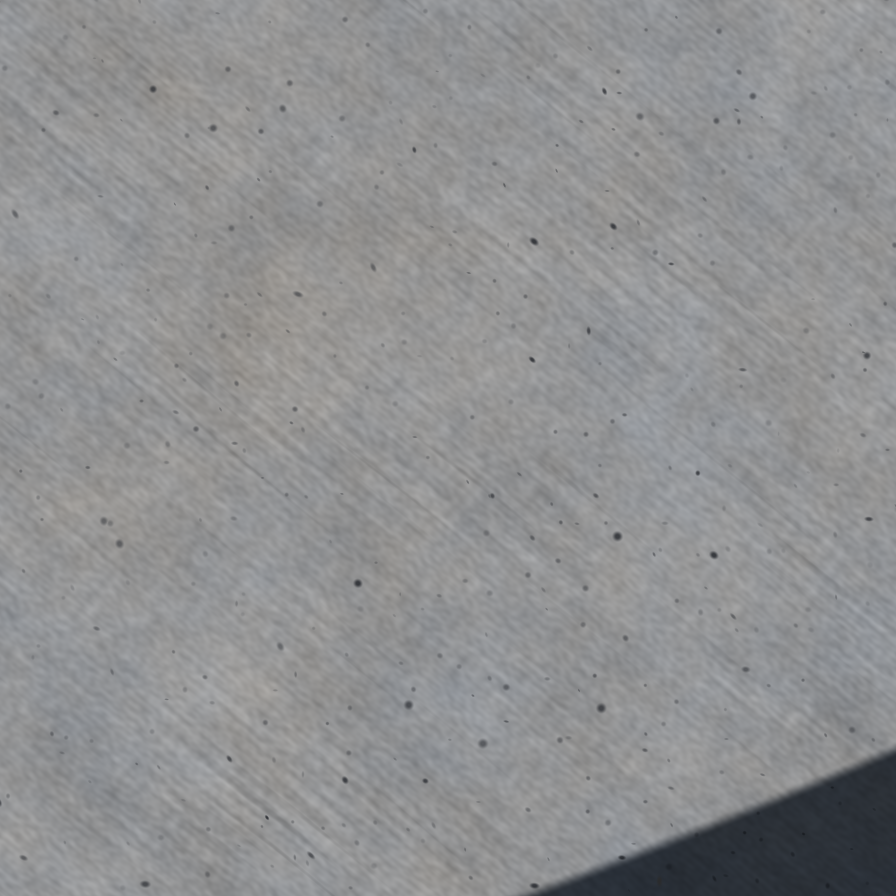
Write a three.js fragment shader that draws this texture.

```glsl
// Brushed grey concrete with diagonal streaks, small dark pits and a soft shadow in one corner.
varying vec2 vUv;

#define CONCRETE vec3(0.575, 0.581, 0.589)
#define SHADOW_TINT vec3(0.29, 0.325, 0.37)
#define WARM_TINT vec3(0.024, 0.004, -0.022)
#define PIT_COLOR vec3(0.17, 0.18, 0.20)
#define RUST_COLOR vec3(0.58, 0.47, 0.36)
#define BRUSH_ANGLE -0.68
#define MOTTLE 0.085
#define STREAK 0.062
#define GRAIN 0.058
#define SHADOW_BLUR 0.009

vec2 hash2(vec2 p) {
  vec3 q = fract(p.xyx * vec3(0.1031, 0.1030, 0.0973));
  q += dot(q, q.yzx + 33.33);
  return fract((q.xx + q.yz) * q.zy);
}

mat2 rotation(float angle) {
  float c = cos(angle), s = sin(angle);
  return mat2(c, -s, s, c);
}

float cornerSlope(vec2 cell, vec2 offset) {
  float angle = 6.2832 * hash2(cell).x;
  return dot(vec2(cos(angle), sin(angle)), offset);
}

// Gradient noise, about -0.7 to 0.7
float gradientNoise(vec2 p) {
  vec2 i = floor(p), f = fract(p);
  vec2 u = f * f * f * (f * (f * 6.0 - 15.0) + 10.0);
  vec2 e = vec2(1.0, 0.0);
  float low = mix(cornerSlope(i, f), cornerSlope(i + e, f - e), u.x);
  float high = mix(cornerSlope(i + e.yx, f - e.yx), cornerSlope(i + 1.0, f - 1.0), u.x);
  return mix(low, high, u.y);
}

float fbm(vec2 p) {
  float sum = 0.0, weight = 0.5;
  for (int i = 0; i < 5; i++) {
    sum += weight * gradientNoise(p);
    p = rotation(0.6) * p * 2.03 + 17.3;
    weight *= 0.72;
  }
  return sum;
}

// Scattered, slightly oblong spots: one candidate per cell, radius in canvas units
float spots(vec2 uv, float cells, float share, float radius, float seed) {
  vec2 p = uv * cells, home = floor(p);
  float cover = 0.0;
  for (int y = -1; y <= 1; y++) {
    for (int x = -1; x <= 1; x++) {
      vec2 cell = home + vec2(float(x), float(y));
      vec2 place = hash2(cell + seed);
      vec2 trait = hash2(cell + seed + 71.7);
      vec2 kind = hash2(cell + seed + 143.1);
      vec2 d = rotation(-1.6 * kind.x) * (p - cell - place) / cells;
      d.y *= 1.0 + 1.3 * kind.y * kind.y;
      float size = radius * mix(0.5, 1.0, trait.y);
      float spot = 1.0 - smoothstep(0.25 * size, 1.25 * size, length(d));
      cover = max(cover, spot * step(trait.x, share) * mix(0.45, 1.0, place.x));
    }
  }
  return cover;
}

// Fine brush marks that fade in and out, with a few longer scratches
float brushMarks(vec2 uv) {
  vec2 q = rotation(BRUSH_ANGLE) * uv;
  q.y += 0.004 * gradientNoise(uv * 5.0);
  float fade = smoothstep(-0.4, 0.4, gradientNoise(q * vec2(3.0, 7.0) + 9.0));
  float fine = gradientNoise(q * vec2(7.0, 150.0));
  float wide = gradientNoise(q * vec2(4.0, 62.0) + 31.0);
  float scratch = smoothstep(0.34, 0.6, gradientNoise(q * vec2(3.2, 105.0) + 57.0));
  return mix(0.35, 1.15, fade) * (fine + 0.45 * wide - 0.8 * scratch);
}

void main() {
  vec2 uv = vUv;

  // Cloudy stains, brush marks and grain
  float mottle = fbm(uv * 6.0 + 3.0);
  vec2 along = rotation(BRUSH_ANGLE) * uv;
  float grain = gradientNoise(along * vec2(95.0, 165.0))
              + 0.6 * gradientNoise(along * vec2(45.0, 70.0) + 21.0);
  vec3 color = CONCRETE + MOTTLE * mottle + STREAK * brushMarks(uv) + GRAIN * grain;

  // Warm patches, strongest left of the middle
  float warmth = 0.5 * exp(-9.0 * dot(uv - vec2(0.3, 0.62), uv - vec2(0.3, 0.62)));
  color += WARM_TINT * (warmth + 0.8 * gradientNoise(uv * 5.0 + 40.0)
                      + 0.5 * gradientNoise(uv * 24.0 + 80.0));

  // Pits from faint to deep, and rare rust
  float gather = smoothstep(-0.45, 0.35, gradientNoise(uv * 4.0 + 12.0));
  float faint = spots(uv, 30.0, 0.38, 0.0042, 5.0) * mix(0.25, 0.55, gather);
  float deep = spots(uv, 10.0, 0.42, 0.0062, 37.0) * 0.9;
  color = mix(color, RUST_COLOR, 0.6 * spots(uv, 5.0, 0.08, 0.008, 91.0));
  color = mix(color, PIT_COLOR, max(faint, deep));

  // Shadow with a gently bent, soft edge
  float reach = uv.x - 0.586;
  float edge = reach * (0.365 + 0.075 * reach) - uv.y;
  float shade = smoothstep(-SHADOW_BLUR, SHADOW_BLUR, edge);
  color *= mix(vec3(1.0), SHADOW_TINT, shade);

  gl_FragColor = vec4(color, 1.0);
}
```
